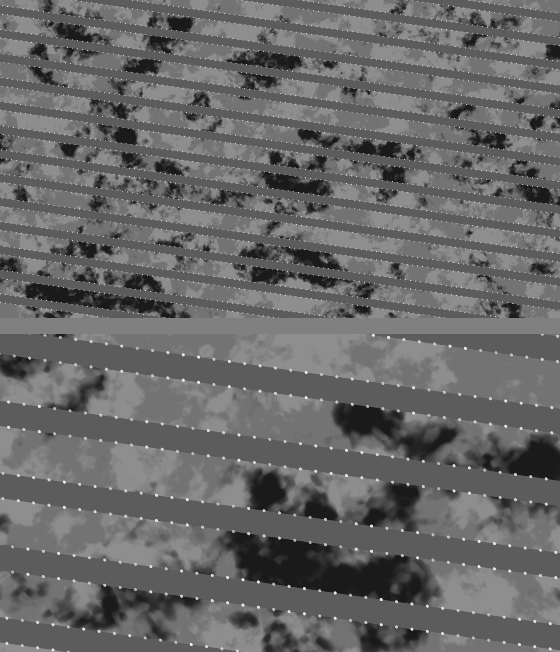
Top: the whole. Bottom: its middle third, enlarged.
Give the GLSL for this texture, as a Shadertoy shader.

```glsl
const float PITCH = 0.0756;       // vertical distance between bands
const float SLOPE = 0.143;        // fall of the bands per unit of width
const float PHASE = 0.40;         // band offset, in pitches from the top
const float HALF_WIDTH = 0.175;   // half a band, in pitches
const float DOT_STEP = 0.0161;
const float DOT_RADIUS = 0.0016;

const vec3 BAND_GRAY = vec3(0.36);
const vec3 DOT_WHITE = vec3(0.92);
const vec3 STONE_LIGHT = vec3(0.555);
const vec3 STONE_MID = vec3(0.45);
const vec3 CREVICE = vec3(0.10);

float hash(vec2 p) {
    vec3 q = fract(p.xyx * vec3(0.1031, 0.1030, 0.0973));
    q += dot(q, q.yzx + 33.33);
    return fract((q.x + q.y) * q.z);
}

// Cellular noise: random cell values blended by distance to jittered centres
float cellNoise(vec2 p) {
    vec2 cell = floor(p);
    vec2 local = p - cell;
    float total = 0.0;
    float weights = 0.0;
    for (int y = -1; y <= 1; y++) {
        for (int x = -1; x <= 1; x++) {
            vec2 offset = vec2(x, y);
            vec2 id = cell + offset;
            vec2 centre = offset + 0.15 + 0.7 * vec2(hash(id + 17.3), hash(id + 71.9));
            vec2 d = local - centre;
            float w = exp(-6.0 * dot(d, d));
            total += w * hash(id);
            weights += w;
        }
    }
    return total / weights;
}

float layeredCells(vec2 p, float gain) {
    float sum = 0.0;
    float norm = 0.0;
    float amplitude = 1.0;
    for (int i = 0; i < 5; i++) {
        sum += amplitude * cellNoise(p);
        norm += amplitude;
        amplitude *= gain;
        p = mat2(1.62, 1.18, -1.18, 1.62) * p + 13.7;
    }
    return sum / norm;
}

vec2 sineWarp(vec2 p, float frequency, float amount) {
    vec2 bend = sin(p.yx * frequency + vec2(0.7, 2.1));
    bend += 0.5 * sin(p.yx * frequency * 2.3 + p * frequency);
    return p + amount * bend;
}

// Pale mottled stone with ragged, broken dark crevices
vec3 stone(vec2 p) {
    vec2 q = sineWarp(p, 31.0, 0.004);
    float mottling = layeredCells(q * 17.0 + 41.0, 0.65);
    vec3 color = mix(STONE_MID, STONE_LIGHT, smoothstep(0.41, 0.57, mottling));

    // The crevices thin out in a smooth patch left of the middle
    vec2 d = (p - vec2(0.5, 0.48)) / vec2(0.35, 0.12);
    float smoothPatch = 0.06 * exp(-dot(d, d));
    float relief = layeredCells(q * 8.5 + 5.0, 0.7) + smoothPatch;
    return mix(CREVICE, color, smoothstep(0.28, 0.48, relief));
}

float coverage(float dist, float pixel) {
    return 1.0 - smoothstep(-0.5 * pixel, 0.5 * pixel, dist);
}

// Height of a point below the first band, in pitches
float bandPosition(vec2 p) {
    return (1.0 - p.y - SLOPE * p.x) / PITCH - PHASE;
}

// Signed distance to the nearest sloping band
float bandDistance(float position) {
    float fromCentre = abs(fract(position + 0.5) - 0.5);
    return (fromCentre - HALF_WIDTH) * PITCH * inversesqrt(1.0 + SLOPE * SLOPE);
}

// Fine dots strung along both band edges, varying in strength
float edgeDots(float x, float edge, float bandId, float pixel) {
    float along = x / DOT_STEP + 0.37 * bandId;
    float fromDot = (fract(along) - 0.5) * DOT_STEP;
    float strength = 0.6 + 0.4 * hash(vec2(floor(along), bandId + 50.0));
    return strength * coverage(length(vec2(fromDot, edge)) - DOT_RADIUS, pixel);
}

void mainImage(out vec4 fragColor, in vec2 fragCoord) {
    float pixel = 1.0 / iResolution.y;
    vec2 p = fragCoord * pixel;

    float position = bandPosition(p);
    float edge = bandDistance(position);
    float dots = edgeDots(p.x, edge, floor(position + 0.5), pixel);

    vec3 color = mix(stone(p), BAND_GRAY, coverage(edge, pixel));
    fragColor = vec4(mix(color, DOT_WHITE, dots), 1.0);
}
```
